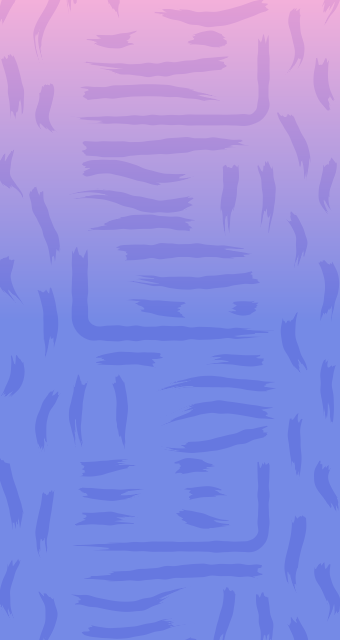
Give the GLSL for this pattern, as a Shadertoy shader.

```glsl
// Dry-brush strokes in woven lanes over a pink to periwinkle gradient.
#define ROWS 24.0
#define PERIOD 8.0
#define HALF_WIDTH 0.0102
#define HEAD_FRAY 0.022
#define TAIL_FRAY 0.075
#define BEND 0.009
#define CORNER_RADIUS 0.026
#define FADE_START 0.5
#define PINK vec3(0.955, 0.69, 0.855)
#define BLUE vec3(0.46, 0.54, 0.90)
#define INK_SHADE vec3(0.06, 0.07, 0.02)

float hash(float n) {
    return fract(sin(n * 127.1 + 3.7) * 43758.55);
}

float noise(float x) {
    float i = floor(x), f = fract(x);
    return mix(hash(i), hash(i + 1.0), f * f * (3.0 - 2.0 * f));
}

// How far each bristle across the brush falls short of the end, 0 to 1.
float bristle(float v, float seed) {
    return 0.75 * noise(v * 2.2 + seed) + 0.25 * noise(v * 5.0 + seed + 31.0);
}

// Approximate distance inside a ragged end; x is measured from that end.
float frayedEnd(float x, float v, float width, float reach, float seed) {
    float b = bristle(v, seed);
    float slope = (bristle(v + 0.05, seed) - b) / (0.05 * width);
    return (x / reach - b) / length(vec2(slope, 1.0 / reach));
}

// Coverage of a stroke from a to b; a positive run turns left at b and goes on.
float stroke(vec2 p, vec2 a, vec2 b, float bend, float run, float seed) {
    float reach = length(b - a);
    float len = reach + run;
    vec2 dir = (b - a) / reach;
    vec2 q = vec2(dot(p - a, dir), dot(p - a, vec2(-dir.y, dir.x)));

    // Unroll the rounded elbow into straight stroke coordinates.
    float r = CORNER_RADIUS, corner = reach - r;
    vec2 k = q - vec2(corner, r);
    if (run > 0.0 && k.x > 0.0) {
        q = k.y > 0.0 ? vec2(corner + 1.5708 * r + k.y, r - k.x)
                      : vec2(corner + r * atan(k.x, -k.y), r - length(k));
    }
    float u = q.x / len;
    if (u < 0.0 || u > 1.0 || abs(q.y) > 0.05) return 0.0;

    // Wavy spine, thinning tail and slightly rough sides.
    q.y -= bend * sin(mix(3.0, 6.5, hash(seed + 0.3)) * u + 6.283 * hash(seed + 0.6));
    float width = HALF_WIDTH * mix(0.8, 1.15, hash(seed + 0.9));
    width *= mix(1.0, 0.6, smoothstep(0.5, 1.0, u));
    width *= 0.88 + 0.24 * noise(q.x * 70.0 + seed);

    float v = q.y / width;
    float d = width - abs(q.y);
    d = min(d, frayedEnd(q.x, v, width, HEAD_FRAY, seed + 40.0));
    d = min(d, frayedEnd(len - q.x, v, width, min(TAIL_FRAY, 0.45 * len), seed + 80.0));
    return clamp(d * iResolution.y + 0.5, 0.0, 1.0);
}

// Horizontal rows in the middle, with nested elbows and upright pairs.
float middleStrokes(vec2 p, float w) {
    float ink = 0.0, rowHeight = 1.0 / ROWS;
    for (float i = -4.0; i < ROWS + 1.0; i++) {
        float phase = mod(i + 6.0, PERIOD);
        float block = floor((i + 6.0) / PERIOD);
        float y = (i + 0.5) * rowHeight;
        vec2 m = mod(block, 2.0) > 0.5 ? vec2(1.01 * w - p.x, p.y) : p;
        float seed = i * 7.0 + 211.0;

        if (phase == 1.0) {
            vec2 foot = vec2(0.235 * w, y);
            ink = max(ink, stroke(m, foot + vec2(0.0, 3.3 * rowHeight), foot, 0.0, 0.55 * w, seed));
            continue;
        }
        float lo = phase > 1.0 && phase < 5.0 ? 0.33 : 0.2;
        float hi = phase > 4.0 ? 0.6 : 0.8;
        bool isSplit = phase < 5.0 && hash(seed) > 0.6;
        float middle = mix(lo, hi, 0.4 + 0.2 * hash(seed + 1.0));
        for (float j = 0.0; j < 2.0; j++) {
            float s = seed + 3.0 * j;
            if (j > 0.5 && !isSplit) break;
            float left = (j > 0.5 ? middle + 0.03 : lo) + 0.05 * hash(s + 0.1);
            float right = (isSplit && j < 0.5 ? middle - 0.03 : hi) - 0.04 * hash(s + 0.2);
            float tilt = 0.012 * (hash(s + 0.4) - 0.5) * (phase > 4.0 ? 2.0 : 1.0);
            vec2 a = vec2(left * w, y - tilt), b = vec2(right * w, y + tilt);
            float bend = BEND * (isSplit ? 0.3 : phase > 4.0 ? 1.1 : 0.55);
            ink = max(ink, hash(s + 0.5) > 0.5 ? stroke(m, a, b, bend, 0.0, s)
                                               : stroke(m, b, a, bend, 0.0, s));
        }
        // Upright strokes beside the shorter rows.
        if (phase == 5.0 || phase == 6.0) {
            float x = 0.67 + 0.11 * (phase - 5.0);
            float base = y - (phase - 5.0) * rowHeight;
            vec2 top = vec2(x * w, base + 2.5 * rowHeight);
            vec2 end = vec2((x + 0.06 * (hash(seed + 2.0) - 0.5)) * w, base - 0.4 * rowHeight);
            ink = max(ink, stroke(m, top, end, 0.5 * BEND, 0.0, seed + 5.0));
        }
    }
    return ink;
}

// Two upright lanes along each side.
float sideStrokes(vec2 p, float w) {
    float ink = 0.0;
    for (float lane = 0.0; lane < 4.0; lane++) {
        float x = (lane < 2.0 ? 0.03 + 0.105 * lane : 0.87 + 0.095 * (lane - 2.0)) * w;
        for (float i = -1.0; i < 7.0; i++) {
            float seed = lane * 37.0 + i * 5.0 + 503.0;
            float top = (i + 0.95 + hash(lane + 9.0)) * 0.158;
            float len = 0.085 + 0.06 * hash(seed);
            float lean = 0.025 * (hash(i + 17.0) - 0.5);
            vec2 a = vec2(x - lean, top), b = vec2(x + lean, top - len);
            ink = max(ink, stroke(p, a, b, BEND, 0.0, seed));
        }
    }
    return ink;
}

void mainImage(out vec4 fragColor, in vec2 fragCoord) {
    vec2 p = fragCoord / iResolution.y;
    float w = iResolution.x / iResolution.y;
    vec3 color = mix(BLUE, PINK, clamp((p.y - FADE_START) / (1.0 - FADE_START), 0.0, 1.0));
    float ink = max(middleStrokes(p, w), sideStrokes(p, w));
    fragColor = vec4(color - INK_SHADE * ink, 1.0);
}
```
